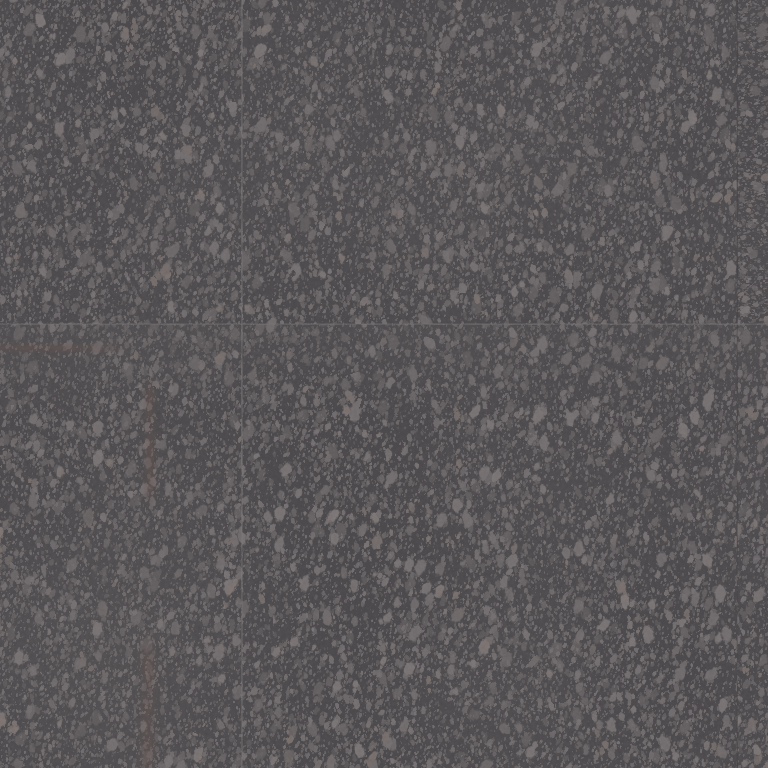
A three.js fragment shader for this texture:

```glsl
varying vec2 vUv;

vec2 hash2(vec2 p) {
  vec3 q = fract(p.xyx * vec3(0.1031, 0.1030, 0.0973));
  q += dot(q, q.yzx + 33.33);
  return fract((q.xx + q.yz) * q.zy);
}

float gradientDot(vec2 cell, vec2 offset) {
  float angle = 6.2832 * hash2(cell).x;
  return dot(vec2(cos(angle), sin(angle)), offset);
}

float gradientNoise(vec2 p) {
  vec2 i = floor(p), f = fract(p);
  vec2 u = f * f * f * (f * (f * 6.0 - 15.0) + 10.0);
  vec2 e = vec2(1.0, 0.0);
  float low = mix(gradientDot(i, f), gradientDot(i + e, f - e), u.x);
  float high = mix(gradientDot(i + e.yx, f - e.yx), gradientDot(i + 1.0, f - 1.0), u.x);
  return mix(low, high, u.y);
}

// Brightest of the tilted, ragged oval flecks around p
float fleckLayer(vec2 p, float density) {
  vec2 cell = floor(p);
  float ragged = 0.16 * gradientNoise(p * 3.3) + 0.08 * gradientNoise(p * 7.1);
  float tone = 0.0;
  for (int y = -1; y <= 1; y++) {
    for (int x = -1; x <= 1; x++) {
      vec2 id = cell + vec2(float(x), float(y));
      vec2 place = hash2(id), kind = hash2(id + 57.3), look = hash2(id + 131.7);
      vec2 d = p - id - place;
      float tilt = (look.x - 0.65) * 1.1;
      d = mat2(cos(tilt), -sin(tilt), sin(tilt), cos(tilt)) * d;
      float dist = length(d * vec2(1.35, 0.85)) + ragged;
      float radius = mix(0.16, 0.48, kind.x);
      float mask = 1.0 - smoothstep(radius - 0.13, radius + 0.04, dist);
      tone = max(tone, mask * step(kind.y, density) * mix(0.35, 1.0, look.y));
    }
  }
  return tone;
}

// Soft straight streak between two ends, along the first axis
float streak(vec2 p, float start, float end, float across, float width) {
  float ends = smoothstep(start - 0.02, start + 0.02, p.x) * (1.0 - smoothstep(end - 0.02, end + 0.02, p.x));
  float offset = (p.y - across) / width;
  return ends * exp(-offset * offset);
}

void main() {
  // Square slabs, each with its own cut of stone
  vec2 grid = (vUv - vec2(0.315, 0.578)) / 0.645;
  vec2 slab = floor(grid);
  float cornerSlab = step(0.5, slab.x) * step(-0.5, slab.y);
  vec2 stone = vUv * vec2(1.0, 1.0 + 0.7 * cornerSlab) + 1.0 + 3.0 * hash2(slab + 11.0);

  // Flecks from coarse to fine, thinned out in drifting patches
  float patches = gradientNoise(stone * 9.0) + 0.6 * gradientNoise(stone * 21.0);
  float tone = 0.0;
  float cells = 46.0;
  for (int i = 0; i < 4; i++) {
    float layer = float(i);
    float density = 0.46 + 0.08 * layer + 0.3 * patches;
    float strength = 1.0 - 0.08 * layer;
    tone = max(tone, strength * fleckLayer(stone * cells + 17.0 * layer, density));
    cells *= 1.63;
  }

  // Fine grain and a broad haze that softens the contrast
  float grain = gradientNoise(stone * 190.0) + 0.6 * gradientNoise(stone * 330.0);
  float haze = gradientNoise(vUv * 3.2 + 4.0);
  float belowJoint = smoothstep(0.44, 0.57, vUv.y) * (1.0 - step(0.578, vUv.y));
  tone = mix(tone, 0.34, clamp(0.1 + 0.2 * haze + 0.2 * belowJoint, 0.0, 0.4));
  tone += 0.1 * grain + 0.07 * haze + 0.03;
  vec3 color = mix(vec3(0.298, 0.290, 0.300), vec3(0.490, 0.467, 0.470), clamp(tone, 0.0, 1.1));
  float warmth = smoothstep(0.1, 0.5, gradientNoise(stone * 27.0)) * smoothstep(0.4, 0.9, tone);
  color += warmth * vec3(0.020, 0.004, -0.012);

  // Faint rusty streaks on the lower left slab
  float rust = streak(vUv, -0.1, 0.16, 0.547, 0.005);
  rust += streak(vUv.yx, 0.35, 0.50, 0.195, 0.007);
  rust += streak(vUv.yx, -0.1, 0.16, 0.193, 0.009);
  rust *= 0.65 + 0.6 * gradientNoise(vUv * 26.0);
  color = mix(color, vec3(0.43, 0.34, 0.31), 0.45 * clamp(rust, 0.0, 1.0));

  // Hairline joints, worn unevenly; the right one is dark
  vec2 gap = abs(fract(grid + 0.5) - 0.5) * 0.645;
  vec2 joint = 1.0 - smoothstep(vec2(0.0004), vec2(0.0015), gap);
  float rightJoint = step(0.5, floor(grid.x + 0.5));
  float wear = clamp(0.6 + 0.7 * gradientNoise(vUv * 38.0), 0.15, 1.0);
  vec3 jointColor = mix(vec3(0.49, 0.48, 0.48), vec3(0.27, 0.26, 0.27), rightJoint);
  color = mix(color, jointColor, 0.75 * wear * joint.x);
  color = mix(color, vec3(0.47, 0.46, 0.46), 0.7 * wear * joint.y);

  gl_FragColor = vec4(color, 1.0);
}
```
